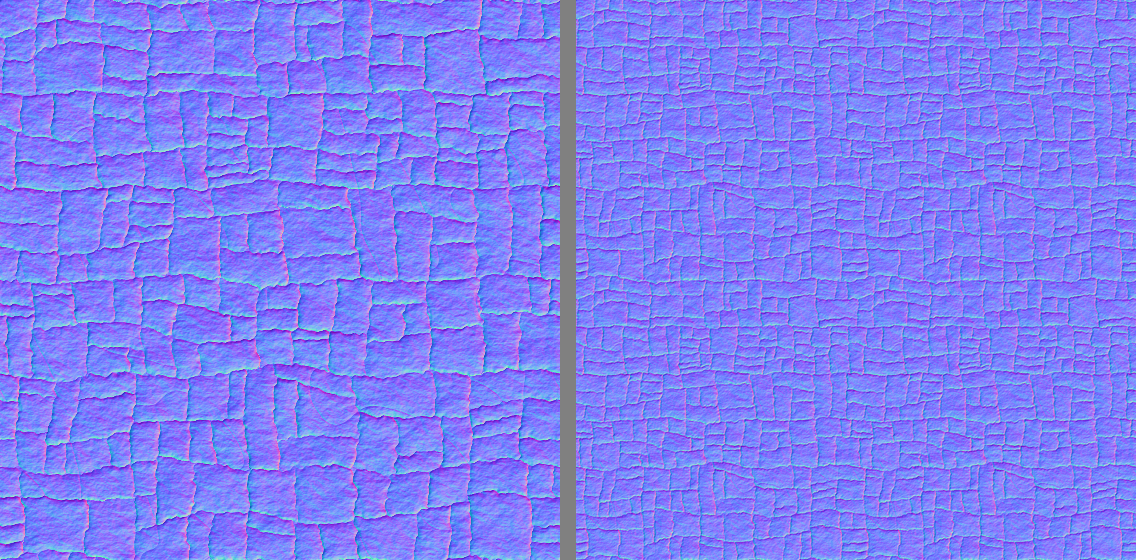
Left, the tile; right, the same tile 2 across and 2 down.
This texture map is drawn by a WebGL 1 fragment shader. Its source:

```glsl
precision highp float;
// Tangent-space normal map of a rough, irregular stone wall that tiles.
// Staggered cells are cut recursively into stones; their ragged joints, bulges
// and creased grain form a height field whose slopes become the colour.

uniform vec2 u_resolution;

vec2 hash2(vec2 p) {
  vec3 q = fract(p.xyx * vec3(0.1031, 0.1030, 0.0973));
  q += dot(q, q.yzx + 33.33);
  return fract((q.xx + q.yz) * q.zy);
}

vec2 wrapCell(vec2 cell, vec2 period) {
  return floor(mod(cell + 0.5, period));
}

float corner(vec2 cell, vec2 offset, vec2 period) {
  float angle = 6.2832 * hash2(wrapCell(cell, period) + period * 0.37).x;
  return dot(vec2(cos(angle), sin(angle)), offset);
}

// Gradient noise repeating after a whole number of cells.
float noise(vec2 p, vec2 period) {
  vec2 c = floor(p), f = p - c;
  vec2 w = f * f * f * (f * (f * 6.0 - 15.0) + 10.0);
  vec2 e = vec2(1.0, 0.0);
  return mix(
    mix(corner(c, f, period), corner(c + e, f - e, period), w.x),
    mix(corner(c + e.yx, f - e.yx, period), corner(c + 1.0, f - 1.0, period), w.x), w.y);
}

float tiledNoise(vec2 uv, float x, float y) {
  vec2 repeats = vec2(x, y);
  return noise(uv * repeats, repeats);
}

float smoothMin(float a, float b, float k) {
  float h = max(k - abs(a - b), 0.0) / k;
  return min(a, b) - h * h * k * 0.25;
}

// Bends straight joints into wavy, ragged ones.
vec2 warp(vec2 uv) {
  vec2 bend = vec2(0.02, 0.035) * vec2(tiledNoise(uv, 6.0, 7.0), tiledNoise(uv, 5.0, 6.0));
  bend += 0.007 * vec2(tiledNoise(uv, 23.0, 28.0), tiledNoise(uv, 29.0, 24.0));
  bend += 0.0045 * vec2(tiledNoise(uv, 60.0, 67.0), tiledNoise(uv, 68.0, 61.0));
  bend += 0.0025 * vec2(tiledNoise(uv, 120.0, 131.0), tiledNoise(uv, 132.0, 121.0));
  return uv + bend;
}

// Returns the distance to the nearest joint; gives the stone's seed and centre.
float stone(inout vec2 p, out vec2 seed, out vec2 centre) {
  vec2 grid = vec2(5.0, 6.0);
  p.x += hash2(wrapCell(vec2(3.0, floor(p.y * grid.y)), grid)).x;
  vec2 cell = floor(p * grid);
  vec2 lo = cell / grid, hi = (cell + 1.0) / grid;
  seed = wrapCell(cell, grid) + 1.0;
  vec2 border = min(p - lo, hi - p);
  float joint = smoothMin(border.x, border.y, 0.010);
  for (int i = 0; i < 6; i++) {
    vec2 size = hi - lo;
    vec2 shape = hash2(seed + 11.0), place = hash2(seed + 47.0);
    if (size.x * size.y < mix(0.0025, 0.014, shape.x)) break;
    vec2 axis = size.x > size.y * mix(0.85, 1.8, shape.y) ? vec2(1.0, 0.0) : vec2(0.0, 1.0);
    float cut = dot(lo + size * mix(0.26, 0.74, place.x), axis);
    float slant = dot(p - 0.5 * (lo + hi), axis.yx) * (place.y - 0.5) * 0.18;
    float side = dot(p, axis) - cut - slant;
    joint = smoothMin(joint, abs(side), 0.007);
    if (side > 0.0) lo = mix(lo, vec2(cut), axis);
    else hi = mix(hi, vec2(cut), axis);
    seed += side > 0.0 ? vec2(17.0, 5.0) : vec2(7.0, 29.0);
  }
  centre = 0.5 * (lo + hi);
  return max(joint, 0.0);
}

// Chipped surface: sharp diagonal creases plus grain that gains slope as it gets finer.
float roughness(vec2 uv) {
  vec2 diagonal = vec2(uv.x + 2.0 * uv.y, uv.x - uv.y);
  float sum = 0.0, f = 4.0, strength = 0.028;
  for (int i = 0; i < 6; i++) {
    float crease = abs(tiledNoise(diagonal, f, f));
    float grain = tiledNoise(uv, 2.0 * f, 3.0 * f);
    sum += strength * (0.6 * crease + 0.5 * grain) / f;
    f *= 2.0;
    strength = min(strength * 1.35, 0.09);
  }
  return sum;
}

float height(vec2 uv) {
  vec2 p = warp(uv), seed, centre;
  float joint = stone(p, seed, centre);
  vec2 rnd = hash2(seed + 83.0), lean = hash2(seed + 131.0) - 0.5;
  // Joints fade in and out along their length.
  float depth = clamp(0.8 + 0.9 * tiledNoise(uv, 31.0, 33.0), 0.35, 1.0);
  float groove = 1.0 - depth * exp(-joint / 0.0022);
  float bulge = 0.0030 * (1.0 - exp(-joint / 0.011));
  float face = 0.0024 + 0.0016 * rnd.x + 0.075 * dot(p - centre, lean);
  // A few stones carry a long slanting crack.
  float crackLine = abs(tiledNoise(vec2(uv.x + uv.y, uv.x - uv.y), 7.0, 4.0));
  float crack = 0.0014 * step(0.7, rnd.y) * exp(-crackLine * 60.0);
  return groove * (face - crack) + bulge + roughness(uv);
}

void main() {
  vec2 uv = gl_FragCoord.xy / u_resolution;
  vec2 e = vec2(0.001, 0.0);
  vec2 slope = vec2(height(uv + e) - height(uv - e),
                    height(uv + e.yx) - height(uv - e.yx)) / (2.0 * e.x);
  // Red faces right, green faces down, blue faces the viewer.
  vec3 normal = normalize(vec3(-slope.x, slope.y, 1.0));
  gl_FragColor = vec4(0.5 + 0.5 * normal, 1.0);
}
```
